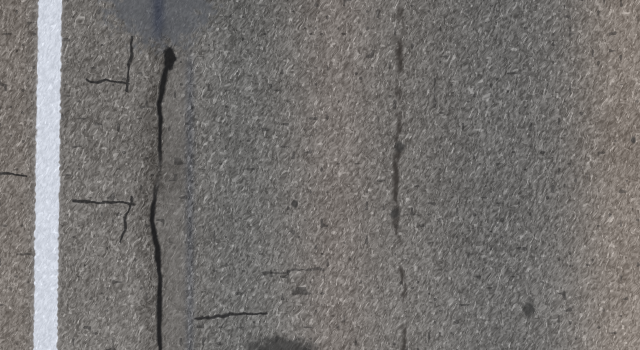
Write a WebGL 1 fragment shader that draws this texture.

```glsl
precision highp float;
// Worn asphalt road with a painted edge line, a long open crack and a patchy seam.
uniform vec2 u_resolution;

float hash(vec2 p) {
  vec3 q = fract(vec3(p.xyx) * 0.1031);
  q += dot(q, q.yzx + 33.33);
  return fract((q.x + q.y) * q.z);
}

float noise(vec2 p) {
  vec2 i = floor(p);
  vec2 f = fract(p);
  f = f * f * (3.0 - 2.0 * f);
  return mix(mix(hash(i), hash(i + vec2(1.0, 0.0)), f.x),
             mix(hash(i + vec2(0.0, 1.0)), hash(i + vec2(1.0, 1.0)), f.x), f.y);
}

float fbm(vec2 p) {
  float sum = 0.0;
  float amp = 0.5;
  for (int i = 0; i < 4; i++) {
    sum += amp * noise(p);
    p = p * 2.03 + 17.0;
    amp *= 0.5;
  }
  return sum;
}

// Soft bump around a centre
float bump(float x, float centre, float width) {
  float d = (x - centre) / width;
  return exp(-d * d);
}

// Soft-edged interval between two limits
float band(float x, float lo, float hi, float soft) {
  return smoothstep(lo - soft, lo + soft, x) * (1.0 - smoothstep(hi - soft, hi + soft, x));
}

// Ragged elliptical patch
float blot(vec2 p, vec2 centre, vec2 radius, float soft) {
  float d = length((p - centre) / radius) + 0.9 * (fbm(p * 60.0) - 0.47);
  return 1.0 - smoothstep(1.0 - soft, 1.0 + soft, d);
}

// Thin wandering fissure from a to b
float fissure(vec2 p, vec2 a, vec2 b, float width) {
  p += 0.022 * (vec2(fbm(p * 26.0), fbm(p * 26.0 + 40.0)) - 0.47);
  vec2 ab = b - a;
  float t = clamp(dot(p - a, ab) / dot(ab, ab), 0.0, 1.0);
  float w = width * (0.3 + 1.2 * noise(p * 45.0));
  return 1.0 - smoothstep(w * 0.3, w + 0.003, length(p - a - ab * t));
}

// Slanted stone flakes, roughly centred on zero
float grain(vec2 p) {
  vec2 q = vec2(p.x - 0.35 * p.y, p.y + 0.15 * p.x);
  q += 0.008 * noise(p * 50.0);
  float flakes = noise(q * vec2(190.0, 95.0)) - 0.5;
  float grit = noise(q * vec2(310.0, 210.0) + 71.0) - 0.5;
  float glint = smoothstep(0.72, 0.95, noise(q * vec2(170.0, 85.0) + 133.0));
  return 0.16 * flakes + 0.13 * grit + 0.13 * glint - 0.012;
}

// Broad colour changes across the lane
vec3 roadTone(vec2 p) {
  vec3 c = vec3(0.452, 0.440, 0.428);
  c += vec3(0.020, 0.008, 0.0) * (1.0 - smoothstep(0.05, 0.14, p.x));
  c -= vec3(0.036, 0.026, 0.020) * bump(p.x, 0.68, 0.15);
  c += vec3(0.028, 0.016, 0.012) * bump(p.x, 0.96, 0.11);
  c -= vec3(0.042, 0.034, 0.027) * bump(p.x, 1.42, 0.20);
  c += vec3(0.078, 0.056, 0.040) * smoothstep(1.55, 1.80, p.x);
  c += 0.022 * (1.0 - smoothstep(0.0, 0.45, p.y));
  return c + 0.07 * (fbm(p * 5.0) - 0.47);
}

float mainCrackX(float y) {
  float x = 0.456 - 0.018 * bump(y, 0.38, 0.10) + 0.026 * smoothstep(0.68, 0.86, y);
  return x + 0.012 * (fbm(vec2(y * 24.0, 3.0)) - 0.47);
}

float seamX(float y) {
  return 1.143 - 0.012 * bump(y, 0.45, 0.2) + 0.016 * (1.0 - smoothstep(0.1, 0.35, y));
}

void main() {
  vec2 p = gl_FragCoord.xy / u_resolution.y;
  vec3 ink = vec3(0.10, 0.10, 0.105);
  vec3 color = roadTone(p);

  // Filled strip, its bluish edge and the dark shoulder beside the crack
  float crackX = mainCrackX(p.y);
  float below = 1.0 - smoothstep(0.80, 0.88, p.y);
  float strip = band(p.x, crackX + 0.012, 0.535, 0.012) * below;
  color = mix(color, vec3(0.435, 0.425, 0.415), 0.7 * strip);
  color -= vec3(0.065, 0.055, 0.035) * bump(p.x, 0.542, 0.013) * below;
  color -= 0.075 * bump(p.x, crackX - 0.02, 0.035) * (1.0 - 0.6 * smoothstep(0.85, 0.95, p.y));
  color -= 0.05 * bump(p.x, 0.49, 0.05) * bump(p.y, 0.49, 0.07);

  // Damp stain at the top
  float damp = blot(p, vec2(0.457, 1.02), vec2(0.145, 0.15), 0.25);
  color = mix(color, vec3(0.355, 0.365, 0.385), 0.8 * damp);
  color -= vec3(0.10, 0.09, 0.06) * bump(p.x, 0.452, 0.018) * smoothstep(0.85, 0.95, p.y);
  color += grain(p) * (1.0 - 0.65 * damp) * (1.0 - 0.4 * strip);

  // Scattered pits
  float pits = smoothstep(0.86, 0.95, noise(p * 62.0 + 9.0));
  color = mix(color, ink, 0.35 * pits * (1.0 - damp));

  // Main crack with its wide upper mouth
  float width = 0.003 + 0.005 * noise(vec2(p.y * 30.0, 8.0));
  width += 0.005 * bump(p.y, 0.79, 0.06) + 0.002 * bump(p.y, 0.28, 0.15);
  float open = 1.0 - smoothstep(width * 0.4, width + 0.004, abs(p.x - crackX));
  open *= (1.0 - smoothstep(0.83, 0.86, p.y)) * (1.0 - 0.75 * bump(p.y, 0.50, 0.05));
  open = max(open, blot(p, vec2(0.484, 0.832), vec2(0.017, 0.034), 0.3));
  color = mix(color, ink, 0.88 * open);

  // Side fissures
  float side = fissure(p, vec2(0.25, 0.77), vec2(0.37, 0.765), 0.003);
  side = max(side, fissure(p, vec2(0.372, 0.89), vec2(0.365, 0.74), 0.004));
  side = max(side, fissure(p, vec2(0.21, 0.427), vec2(0.376, 0.42), 0.004));
  side = max(side, fissure(p, vec2(0.376, 0.44), vec2(0.345, 0.31), 0.003));
  side = max(side, fissure(p, vec2(0.0, 0.505), vec2(0.075, 0.495), 0.003));
  side = max(side, fissure(p, vec2(0.56, 0.09), vec2(0.765, 0.105), 0.003));
  side = max(side, 0.5 * fissure(p, vec2(0.75, 0.22), vec2(0.92, 0.228), 0.003));
  color = mix(color, ink, 0.7 * side);

  // Broken lane seam and isolated marks
  float seamGap = abs(p.x - seamX(p.y) - 0.018 * (fbm(p * 30.0) - 0.47));
  float wear = smoothstep(0.38, 0.68, fbm(vec2(p.x * 40.0, p.y * 22.0)));
  color = mix(color, vec3(0.20, 0.185, 0.175), 0.75 * wear * (1.0 - smoothstep(0.002, 0.015, seamGap)));
  float marks = blot(p, vec2(1.128, 0.39), vec2(0.013, 0.015), 0.4);
  marks = max(marks, blot(p, vec2(1.143, 0.58), vec2(0.014, 0.014), 0.4));
  marks = max(marks, blot(p, vec2(1.512, 0.117), vec2(0.017, 0.024), 0.4));
  marks = max(marks, blot(p, vec2(0.842, 0.417), vec2(0.008, 0.010), 0.4));
  marks = max(marks, blot(p, vec2(1.81, 0.60), vec2(0.007, 0.010), 0.4));
  marks = max(marks, blot(p, vec2(0.80, 0.0), vec2(0.09, 0.032), 0.4));
  color = mix(color, vec3(0.19, 0.19, 0.19), 0.65 * marks);

  // Painted edge line with a worn rim
  float lineGap = abs(p.x - 0.129 - 0.014 * p.y) + 0.006 * (noise(p * 110.0) - 0.5);
  vec3 paint = vec3(0.82, 0.84, 0.88) + 0.5 * grain(p);
  color = mix(color, vec3(0.58, 0.57, 0.57), 0.35 * (1.0 - smoothstep(0.034, 0.048, lineGap)));
  color = mix(color, paint, 1.0 - smoothstep(0.031, 0.037, lineGap));

  gl_FragColor = vec4(clamp(color, 0.0, 1.0), 1.0);
}
```
